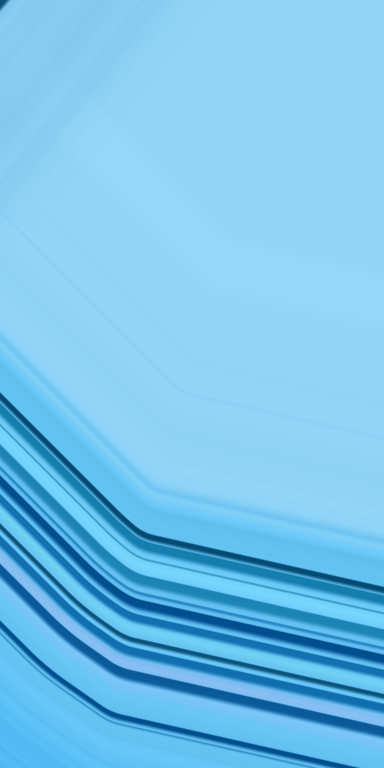
This background is drawn by a WebGL 1 fragment shader. Its source:

```glsl
precision highp float;

uniform vec2 u_resolution;

#define SKY vec3(0.57, 0.83, 0.965)
#define HAZE vec3(0.51, 0.79, 0.94)
#define AZURE vec3(0.40, 0.77, 0.96)
#define LAVENDER vec3(0.52, 0.73, 0.94)
#define TEAL vec3(0.09, 0.50, 0.69)
#define BLUE vec3(0.06, 0.43, 0.68)
#define DEEP vec3(0.02, 0.33, 0.58)
#define INK vec3(0.04, 0.32, 0.48)
#define BEND_ROUNDING 0.006
#define GRAIN 0.045

float hash(float n) {
  return fract(sin(n * 127.1) * 43758.5453);
}

float noise(float x) {
  float i = floor(x);
  float f = fract(x);
  return mix(hash(i), hash(i + 1.0), f * f * (3.0 - 2.0 * f));
}

// Fine parallel streaks, centred on zero
float streaks(float x) {
  float sum = 0.0;
  float amplitude = 0.5;
  float frequency = 45.0;
  for (int i = 0; i < 4; i++) {
    sum += amplitude * (noise(x * frequency + float(i) * 17.0) - 0.5);
    amplitude *= 0.6;
    frequency *= 2.1;
  }
  return sum;
}

float smoothMax(float a, float b, float k) {
  float h = max(k - abs(a - b), 0.0) / k;
  return max(a, b) + h * h * k * 0.25;
}

// Three tilted planes joined into one field whose contours bend twice
float bentLevel(vec2 p) {
  float right = (p.y - 0.225 * p.x + 0.0707) / 1.0412;
  float middle = (p.y - 0.7 * p.x + 0.2198) / 1.128;
  float left = 0.7857 * (p.y - p.x) + 0.2924;
  return smoothMax(right, smoothMax(middle, left, BEND_ROUNDING), BEND_ROUNDING);
}

// Band with a crisp upper edge and a softer lower one
float band(float level, float centre, float halfWidth) {
  float aa = 1.0 / u_resolution.y;
  float d = level - centre;
  float upper = smoothstep(-halfWidth - aa, -halfWidth + aa, d);
  float lower = 1.0 - smoothstep(halfWidth * 0.5 - aa, halfWidth * 1.4 + aa, d);
  return upper * lower;
}

float glow(float level, float centre, float width) {
  float d = (level - centre) / width;
  return exp(-d * d);
}

void main() {
  // x spans 0 to 0.5, y runs downward from 0 to 1
  vec2 p = gl_FragCoord.xy / u_resolution;
  p = vec2(p.x * 0.5, 1.0 - p.y);
  float level = bentLevel(p);
  float fan = p.y + 1.15 * p.x;
  float grain = streaks(level);

  // Pale upper field with faint bent folds
  vec3 color = SKY;
  color += 0.012 * smoothstep(0.29, 0.31, level) * (1.0 - smoothstep(0.36, 0.39, level));
  color -= vec3(0.028, 0.02, 0.01) * glow(level, 0.508, 0.003);
  color -= vec3(0.02, 0.015, 0.01) * glow(level, 0.565, 0.02);
  color += grain * 0.03 * smoothstep(0.42, 0.58, level);

  // Diagonal fan in the upper left corner
  float fanMask = 1.0 - smoothstep(0.16, 0.36, fan);
  color = mix(color, HAZE, fanMask * 0.75);
  color += streaks(fan * 0.8 + 0.12 * p.x) * 0.045 * (1.0 - smoothstep(0.25, 0.38, fan));
  color = mix(color, INK, 1.0 - smoothstep(0.008, 0.019, fan));

  // Brighter ground beneath the folds
  float ground = smoothstep(0.61, 0.665, level);
  color = mix(color, AZURE, ground);
  color -= vec3(0.05, 0.03, 0.01) * glow(level, 0.637, 0.004);
  color += vec3(0.05, 0.03, 0.01) * glow(level, 0.645, 0.005);
  color = mix(color, vec3(0.45, 0.82, 0.97), glow(level, 0.733, 0.012));
  color = mix(color, vec3(0.45, 0.82, 0.96), glow(level, 0.817, 0.007));
  color = mix(color, LAVENDER, glow(level, 0.862, 0.009));
  color = mix(color, LAVENDER, 0.5 * glow(level, 0.89, 0.008));

  // Dark ribbons from top to bottom
  color = mix(color, INK, band(level, 0.698, 0.0042));
  color = mix(color, TEAL, band(level, 0.711, 0.0065));
  color = mix(color, TEAL, 0.7 * band(level, 0.727, 0.0012));
  color = mix(color, TEAL, band(level, 0.754, 0.0070));
  color = mix(color, BLUE, 0.7 * band(level, 0.771, 0.0020));
  color = mix(color, DEEP, band(level, 0.785, 0.0065));
  color = mix(color, BLUE, band(level, 0.803, 0.0055));
  color = mix(color, INK, band(level, 0.831, 0.0032));
  color = mix(color, BLUE, band(level, 0.846, 0.0060));
  color = mix(color, DEEP, band(level, 0.876, 0.0070));
  color = mix(color, DEEP, band(level, 0.931, 0.0038));
  color = mix(color, BLUE, 0.6 * band(level, 0.940, 0.0012));

  // Streaked grain and a deeper lower corner
  color += grain * GRAIN * 2.0 * ground;
  color -= vec3(0.08, 0.04, 0.01) * smoothstep(0.95, 1.04, level);
  gl_FragColor = vec4(clamp(color, 0.0, 1.0), 1.0);
}
```
